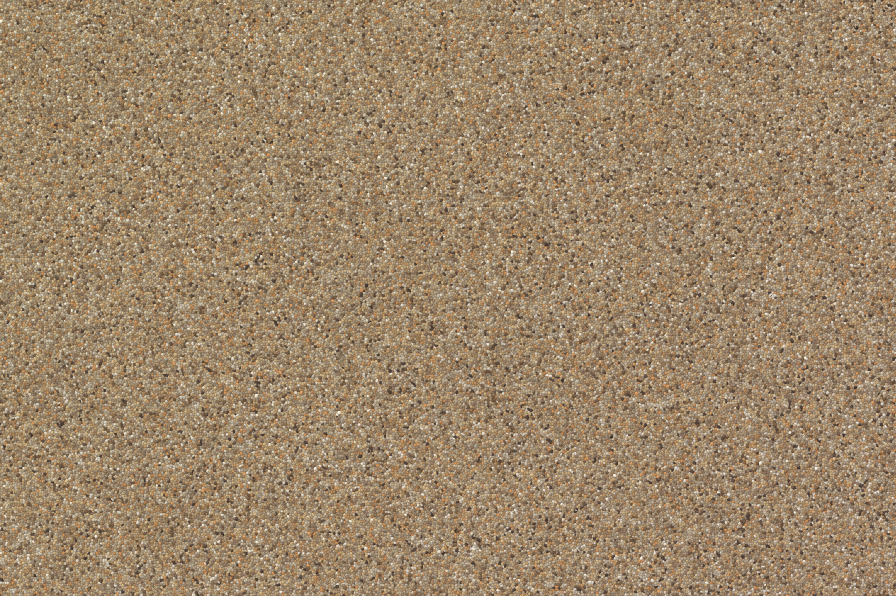
Give the GLSL for this texture, as a Shadertoy shader.

```glsl
const float GRAINS = 245.0;        // grains per canvas height
const float JITTER = 1.0;          // irregularity of grain placement
const float SIZE_SPREAD = 0.45;    // difference between small and large grains
const int SAMPLES = 3;             // supersampling per axis
const float CONTRAST = 1.10;       // spread of grain colours about the mean
const float GAP_SHADE = 0.72;      // brightness in the gaps between grains
const float GAP_WIDTH = 0.38;
const float RELIEF = 0.24;         // directional light on each grain
const float EXPOSURE = 1.11;       // makes up for the dark gaps
const float TONE_DEPTH = 0.018;    // broad uneven brightness
const float PALE_SHARE = 0.035;
const float ORANGE_SHARE = 0.05;
const float DARK_SHARE = 0.025;
const vec2 LIGHT_DIR = vec2(-0.6, 0.8);
const vec3 MEAN_SAND = vec3(0.625, 0.537, 0.424);
const vec3 PALE_GRAIN = vec3(0.78, 0.74, 0.67);
const vec3 ORANGE_GRAIN = vec3(0.70, 0.51, 0.33);
const vec3 DARK_GRAIN = vec3(0.34, 0.28, 0.24);

const vec3 SAND[6] = vec3[6](
    vec3(0.62, 0.55, 0.45), vec3(0.70, 0.60, 0.45), vec3(0.62, 0.50, 0.36),
    vec3(0.55, 0.46, 0.37), vec3(0.70, 0.64, 0.55), vec3(0.45, 0.36, 0.27));
const float SHARE[6] = float[6](0.25, 0.19, 0.18, 0.17, 0.15, 0.06);

// Integer hash: three values from 0 to 1 per cell
vec3 hash3(vec2 cell) {
    uvec3 v = uvec3(ivec3(ivec2(cell), 17)) * 1664525u + 1013904223u;
    v.x += v.y * v.z; v.y += v.z * v.x; v.z += v.x * v.y;
    v ^= v >> 16u;
    v.x += v.y * v.z; v.y += v.z * v.x; v.z += v.x * v.y;
    return vec3(v >> 8u) / 16777216.0;
}

float cornerGradient(vec2 cell, vec2 offset) {
    float angle = 6.28318 * hash3(cell + 700.0).x;
    return dot(vec2(cos(angle), sin(angle)), offset);
}

float gradientNoise(vec2 p) {
    vec2 i = floor(p), f = p - i;
    vec2 u = f * f * f * (f * (f * 6.0 - 15.0) + 10.0);
    vec2 e = vec2(1.0, 0.0);
    return mix(
        mix(cornerGradient(i, f), cornerGradient(i + e, f - e), u.x),
        mix(cornerGradient(i + e.yx, f - e.yx), cornerGradient(i + 1.0, f - 1.0), u.x), u.y);
}

// Mineral colour of one grain
vec3 grainColor(vec2 cell, float darkShare) {
    vec3 pick = hash3(cell + 3000.0);
    vec3 color = SAND[5];
    float total = 0.0;
    for (int i = 0; i < 6; i++) {
        if (pick.x >= total) color = SAND[i];
        total += SHARE[i];
    }
    float rare = pick.y;
    if (rare < darkShare) color = DARK_GRAIN;
    else if (rare < darkShare + PALE_SHARE) color = PALE_GRAIN;
    else if (rare < darkShare + PALE_SHARE + ORANGE_SHARE) color = ORANGE_GRAIN;
    color += (pick.z - 0.5) * vec3(0.08, 0.07, 0.05);
    return MEAN_SAND + (color - MEAN_SAND) * CONTRAST;
}

// Packed grains of mixed size, with soft gaps and side light
vec3 sandLayer(vec2 p, float darkShare) {
    vec2 base = floor(p), nearestCell = base, nearestOffset = vec2(0.0);
    float first = 9.0, second = 9.0;
    for (int y = -1; y <= 1; y++)
    for (int x = -1; x <= 1; x++) {
        vec2 cell = base + vec2(x, y);
        vec3 place = hash3(cell);
        vec2 offset = p - cell - 0.5 - (place.xy - 0.5) * JITTER;
        float dist = length(offset) * (1.0 + SIZE_SPREAD * (place.z - 0.5));
        if (dist < first) {
            second = first;
            first = dist;
            nearestCell = cell;
            nearestOffset = offset;
        } else second = min(second, dist);
    }
    float body = mix(GAP_SHADE, 1.0, smoothstep(0.0, GAP_WIDTH, second - first));
    float side = 1.0 + RELIEF * dot(nearestOffset, LIGHT_DIR);
    return grainColor(nearestCell, darkShare) * body * side * EXPOSURE;
}

void mainImage(out vec4 fragColor, in vec2 fragCoord) {
    vec2 uv = fragCoord / iResolution.y;

    // Broad patches and a slow drift towards darker flecks at lower right
    float patches = gradientNoise(uv * 3.0) + 0.6 * gradientNoise(uv * 9.0 + 20.0);
    float drift = (uv.x - uv.y) * 0.5;
    float darkShare = DARK_SHARE * clamp(0.85 + 0.6 * drift + 0.3 * patches, 0.3, 1.6);

    vec3 color = vec3(0.0);
    for (int j = 0; j < SAMPLES; j++)
    for (int i = 0; i < SAMPLES; i++) {
        vec2 shift = (vec2(i, j) + 0.5) / float(SAMPLES) - 0.5;
        color += sandLayer((fragCoord + shift) / iResolution.y * GRAINS, darkShare);
    }
    color /= float(SAMPLES * SAMPLES);
    color *= 1.0 + TONE_DEPTH * patches;
    color *= 1.0 + (drift - 0.12) * vec3(0.005, -0.01, 0.03);
    fragColor = vec4(clamp(color, 0.0, 1.0), 1.0);
}
```
